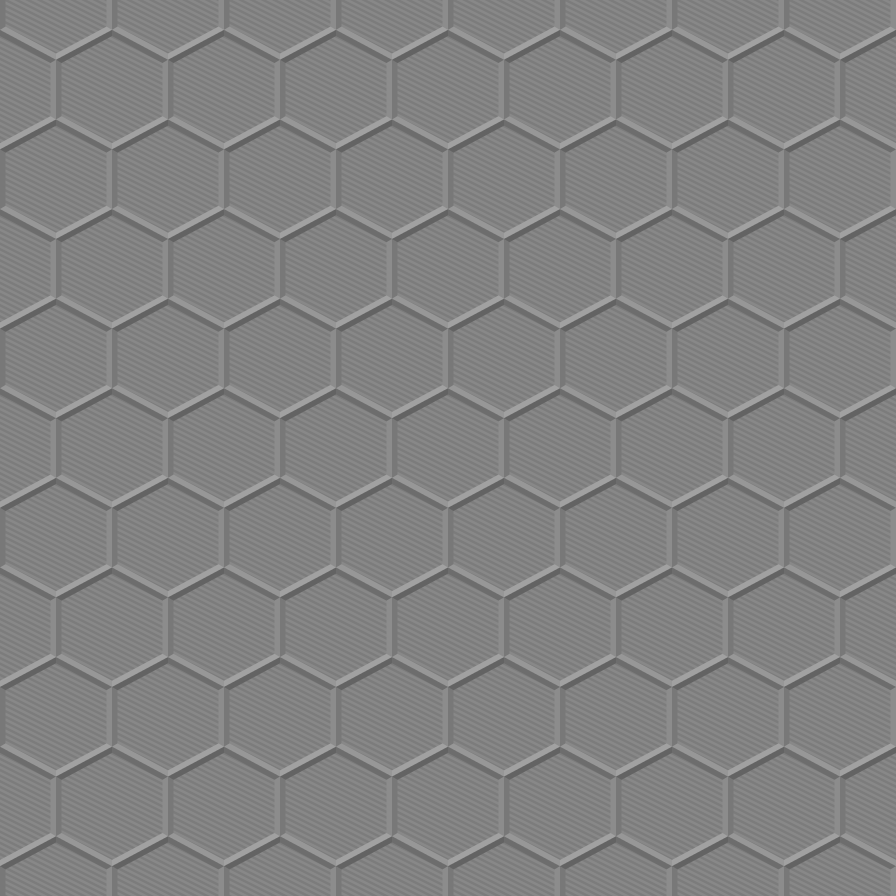
Give the GLSL for this pattern, as a WebGL 1 fragment shader.

```glsl
precision highp float;

uniform vec2 u_resolution;

const float COLUMNS = 8.0;
const float ROW_PITCH = 0.8;                  // in cell widths: ten rows fill the canvas
const vec2 SLANT = vec2(0.470588, 0.882353);  // unit normal of the sloping sides
const float SLANT_REACH = 0.470588;           // centre to sloping side
const float SIDE_REACH = 0.5;                 // centre to upright side
const float BEVEL_WIDTH = 0.049;
const vec2 STRIPE_WAVES = vec2(10.0, 20.0);   // whole waves per cell width
const vec2 LIGHT = vec2(0.04, -0.115);
const float BEVEL_TONE = 0.51;
const float STRIPE_DARK = 0.488;
const float STRIPE_PALE = 0.533;
const int SAMPLES = 4;

// Offset from the nearest centre of a rectangular lattice
vec2 latticeOffset(vec2 p, vec2 origin) {
  vec2 period = vec2(1.0, 2.0 * ROW_PITCH);
  return mod(p - origin + 0.5 * period, period) - 0.5 * period;
}

// Distances inward from the upright (x) and sloping (y) sides
vec2 sideInsets(vec2 q) {
  return vec2(SIDE_REACH - abs(q.x), SLANT_REACH - dot(abs(q), SLANT));
}

float inset(vec2 q) {
  vec2 d = sideInsets(q);
  return min(d.x, d.y);
}

// Offset from the centre of the hexagon that holds p
vec2 hexOffset(vec2 p) {
  vec2 a = latticeOffset(p, vec2(0.5, 0.0));
  vec2 b = latticeOffset(p, vec2(0.0, ROW_PITCH));
  return inset(a) > inset(b) ? a : b;
}

// Flat shading of the bevel face nearest to q
float bevelTone(vec2 q, vec2 light) {
  vec2 d = sideInsets(q);
  vec2 facing = sign(q) * (d.x < d.y ? vec2(1.0, 0.0) : SLANT);
  return BEVEL_TONE + dot(facing, light);
}

// Fine diagonal ribs, softened by the sample spacing
float ribTone(vec2 p, float spacing) {
  float wave = abs(fract(dot(p, STRIPE_WAVES)) - 0.5) - 0.25;
  float blur = spacing * length(STRIPE_WAVES);
  return mix(STRIPE_DARK, STRIPE_PALE, clamp(0.5 + wave / blur, 0.0, 1.0));
}

float surfaceTone(vec2 p, float spacing) {
  vec2 q = hexOffset(p);
  float face = smoothstep(-0.5, 0.5, (inset(q) - BEVEL_WIDTH) / spacing);
  return mix(bevelTone(q, LIGHT), ribTone(p, spacing), face);
}

void main() {
  float count = float(SAMPLES);
  float spacing = COLUMNS / (min(u_resolution.x, u_resolution.y) * count);

  // Average a grid of samples within the pixel
  float tone = 0.0;
  for (int j = 0; j < SAMPLES; j++) {
    for (int i = 0; i < SAMPLES; i++) {
      vec2 jitter = (vec2(float(i), float(j)) + 0.5) / count - 0.5;
      vec2 p = (gl_FragCoord.xy + jitter) / u_resolution * COLUMNS;
      tone += surfaceTone(p, spacing);
    }
  }
  gl_FragColor = vec4(vec3(tone / (count * count)), 1.0);
}
```
